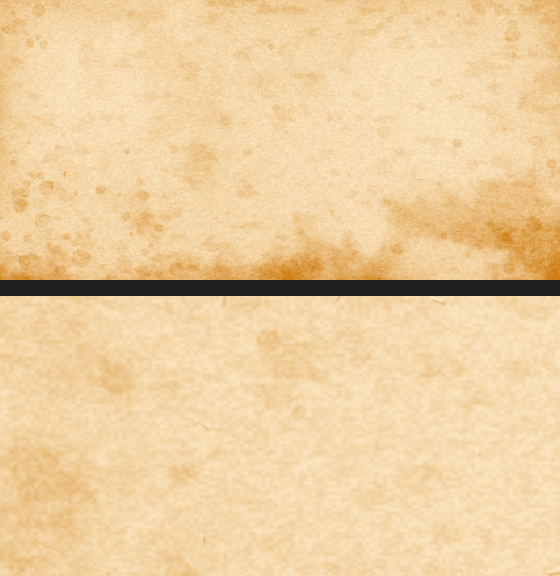
Top: the whole. Bottom: its middle third, enlarged.
Reproduce this texture procedurally as a Shadertoy shader.

```glsl
// Aged parchment: one "age" value per point, mapped from pale cream to amber.
// Layered noise gives blotches and paper grain, jittered grids give round
// stains and stray fibres, and ragged masks darken the rim and lower right.

#define CREAM vec3(0.972, 0.875, 0.715)
#define AMBER vec3(0.85, 0.59, 0.24)
#define BASE_AGE 0.035
#define BLOTCH_AGE 0.20
#define MOTTLE_AGE 0.22
#define RIM_AGE 0.25
#define RIM_WIDTH 0.08
#define TIDE_AGE 0.37
#define SPOT_AGE 0.27
#define FIBRE_AGE 0.4
#define GRAIN 0.21

float hash(vec2 p) {
    vec3 q = fract(p.xyx * 0.1031);
    q += dot(q, q.yzx + 33.33);
    return fract((q.x + q.y) * q.z);
}

float noise(vec2 p) {
    vec2 i = floor(p), f = fract(p);
    f = f * f * (3.0 - 2.0 * f);
    return mix(mix(hash(i), hash(i + vec2(1, 0)), f.x),
               mix(hash(i + vec2(0, 1)), hash(i + vec2(1, 1)), f.x), f.y);
}

float fbm(vec2 p) {
    float sum = 0.0, amp = 0.5;
    for (int i = 0; i < 6; i++) {
        sum += amp * noise(p);
        p = mat2(1.6, 1.2, -1.2, 1.6) * p + 17.3;
        amp *= 0.54;
    }
    return sum * 0.94;
}

// Soft disc: 1 at the centre, 0 beyond the radius
float glow(vec2 p, vec2 centre, vec2 radius) {
    return 1.0 - smoothstep(0.15, 1.0, length((p - centre) / radius));
}

// Chance of a round stain, gathered near the corners
float spotDensity(vec2 p) {
    float d = 0.85 * glow(p, vec2(0.16, 0.17), vec2(0.6, 0.42));
    d = max(d, 0.7 * glow(p, vec2(1.72, 1.0), vec2(0.3, 0.22)));
    d = max(d, 0.7 * glow(p, vec2(1.86, 0.12), vec2(0.2, 0.25)));
    d = max(d, 0.4 * glow(p, vec2(0.12, 0.94), vec2(0.25, 0.25)));
    return d + 0.015;
}

// Round stains on a jittered grid, each with a slightly darker rim
float spots(vec2 p, float cells, float share, float seed) {
    vec2 home = floor(p * cells);
    float wobble = (noise(p * 60.0) - 0.5) * 0.006;
    float age = 0.0;
    for (int j = -1; j <= 1; j++)
    for (int i = -1; i <= 1; i++) {
        vec2 cell = home + vec2(i, j);
        vec2 key = cell + seed;
        vec2 jitter = vec2(hash(key), hash(key + 41.7));
        vec2 centre = (cell + 0.15 + 0.7 * jitter) / cells;
        if (hash(key + 83.1) > share * spotDensity(centre)) continue;
        float radius = mix(0.17, 0.3, hash(key + 19.9)) / cells;
        float d = length(p - centre) + wobble - radius;
        float body = 1.0 - smoothstep(-0.003, 0.003, d);
        float rim = smoothstep(-0.012, -0.001, d);
        age = max(age, body * (0.8 + 0.2 * rim) * mix(0.5, 1.0, hash(key + 7.3)));
    }
    return age;
}

// Short stray fibres, at most one in each grid cell
float fibres(vec2 p, float cells) {
    vec2 cell = floor(p * cells);
    vec2 centre = (cell + 0.3 + 0.4 * vec2(hash(cell + 3.1), hash(cell + 9.4))) / cells;
    float angle = 6.2832 * hash(cell + 27.0);
    vec2 dir = vec2(cos(angle), sin(angle));
    float halfLength = mix(0.001, 0.014, hash(cell + 55.0));
    vec2 q = p - centre;
    float d = length(q - dir * clamp(dot(q, dir), -halfLength, halfLength));
    float present = step(hash(cell + 71.0), 0.4) * mix(0.2, 1.0, hash(cell + 13.0));
    return present * (1.0 - smoothstep(0.0005, 0.003, d));
}

// Ragged water stain rising to the right, with a pale pool inside it
float tide(vec2 p, float ragged) {
    float height = mix(0.02, 0.36, smoothstep(0.6, 2.0, p.x)) + 0.35 * ragged;
    float wet = 1.0 - smoothstep(-0.05, 0.06, p.y - height);
    float pool = glow(p + 0.25 * ragged, vec2(1.62, 0.08), vec2(0.29, 0.16));
    float deep = glow(p, vec2(1.2, 0.1), vec2(0.36, 0.18))
               + glow(p, vec2(0.92, 0.0), vec2(0.2, 0.13))
               + glow(p, vec2(1.9, 0.08), vec2(0.2, 0.22));
    return wet * (0.7 + 2.0 * ragged) * (1.0 - smoothstep(0.1, 0.6, pool))
         + deep * (0.5 + 2.8 * ragged);
}

void mainImage(out vec4 fragColor, in vec2 fragCoord) {
    vec2 p = fragCoord / iResolution.xy * vec2(2.0, 1.0);
    float ragged = fbm(p * 6.0 + 4.0) - 0.5;

    // Pale fields, with blotches and mottling stronger away from them
    float pale = max(glow(p, vec2(0.38, 0.68), vec2(0.6, 0.4)),
                     glow(p, vec2(1.45, 0.58), vec2(0.75, 0.45)));
    float age = BASE_AGE + 0.07 * (0.5 - pale) + 0.14 * (fbm(p * 2.2 + 31.0) - 0.47);
    age += BLOTCH_AGE * (1.0 - 0.6 * pale) * smoothstep(0.5, 0.78, fbm(p * 5.5 + 8.0));
    age += MOTTLE_AGE * (1.0 - 0.4 * pale) * smoothstep(0.54, 0.76, fbm(p * vec2(16.0, 26.0)));

    // Darkened rim and water stain
    vec2 inset = min(p, vec2(2.0, 1.0) - p);
    float rim = exp(-inset.x / RIM_WIDTH) + 0.8 * exp(-inset.y / RIM_WIDTH);
    age += RIM_AGE * rim * (1.0 + 2.5 * ragged);
    age += TIDE_AGE * max(tide(p, ragged), 0.0);

    // Round stains in three sizes, and fibres
    float stain = max(spots(p, 8.5, 1.0, 5.0),
                      max(spots(p, 15.0, 0.6, 130.0), spots(p, 27.0, 0.25, 260.0)));
    age += SPOT_AGE * stain * (0.7 + 0.8 * noise(p * 50.0));
    age += FIBRE_AGE * (fibres(p, 7.0) - 0.5 * fibres(p + vec2(0.003, -0.004), 7.0));

    // Paper tooth, slightly stretched sideways
    float tooth = 0.7 * noise(p * vec2(85.0, 150.0)) + 1.1 * noise(p * vec2(200.0, 250.0)) - 0.9;
    age += GRAIN * tooth * (0.85 + 0.7 * clamp(age, 0.0, 1.0));

    vec3 paper = mix(CREAM, AMBER, clamp(age, -0.16, 1.35));
    fragColor = vec4(clamp(paper, 0.0, 1.0), 1.0);
}
```
